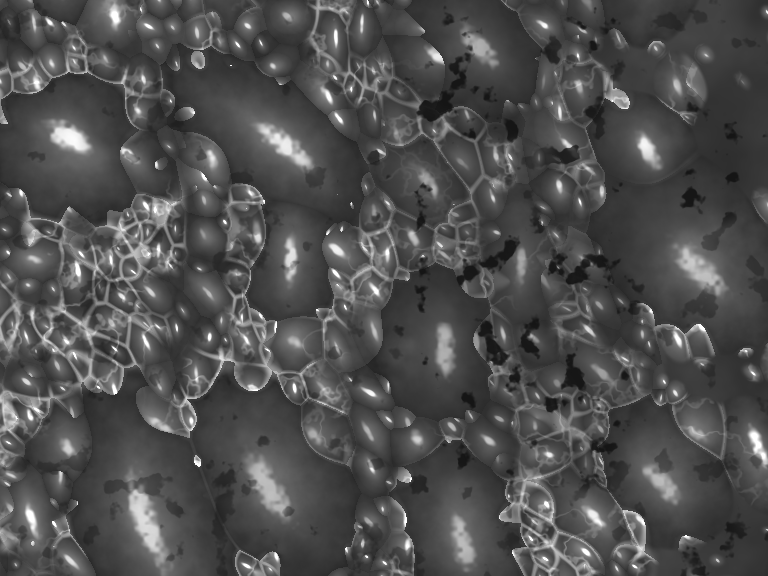
Give the GLSL for this texture, as a Shadertoy shader.

```glsl
// Packed glossy grey blobs of many sizes, with bright seams, speckled glints and dark stains.

vec4 hash4(vec2 p) {
    vec4 q = fract(p.xyxy * vec4(.1031, .1030, .0973, .1099));
    q += dot(q, q.wzxy + 33.33);
    return fract((q.xxyz + q.yzzw) * q.zywx);
}

float noise(vec2 p) {
    vec2 i = floor(p), f = fract(p);
    f = f * f * (3. - 2. * f);
    return mix(mix(hash4(i).x, hash4(i + vec2(1, 0)).x, f.x),
               mix(hash4(i + vec2(0, 1)).x, hash4(i + vec2(1, 1)).x, f.x), f.y);
}

float fbm(vec2 p) {
    float sum = 0., amp = .5;
    for (int i = 0; i < 4; i++) {
        sum += amp * noise(p);
        p = mat2(1.6, 1.2, -1.2, 1.6) * p + 3.7;
        amp *= .5;
    }
    return sum / .94;
}

// Left border of the smooth, sparsely filled sheet on the right.
float sheetEdge(float y) {
    return 1.15 - .15 * smoothstep(.72, 1., y);
}

struct Blob {
    float dist;    // distance to the nearest blob, negative inside
    float gap;     // lead over the second nearest, zero on a seam
    float radius;  // short radius
    vec2 local;    // position along and across, 1 at the rim
    vec4 rnd;
};

// Weighted cells of slanted ellipses on four grids, from large to tiny.
Blob nearestBlob(vec2 p) {
    Blob best = Blob(9., 0., .1, vec2(1), vec4(0));
    float second = 9., size = .33;
    for (int layer = 0; layer < 4; layer++) {
        float share = layer == 0 ? .7 : layer == 1 ? .75 : layer == 2 ? .95 : .4;
        vec2 cell = floor(p / size);
        for (int j = -1; j <= 1; j++)
        for (int i = -1; i <= 1; i++) {
            vec2 id = cell + vec2(i, j) + float(layer) * 57.;
            vec4 a = hash4(id + 11.), b = hash4(id + 231.5);
            vec2 center = (cell + vec2(i, j) + .2 + .6 * a.xy) * size;
            bool onSheet = center.x > sheetEdge(center.y);
            if (a.w > (onSheet && layer > 0 ? .2 : share)) continue;

            float radius = size * mix(.25, .41, a.z);
            float angle = -1.05 + 1.2 * (b.y - .5);
            vec2 axis = vec2(cos(angle), sin(angle)), d = p - center;
            vec2 local = vec2(dot(d, axis) / mix(1., 2., b.x),
                              dot(d, vec2(-axis.y, axis.x))) / radius;
            float dist = (length(local) - 1.) * radius;
            if (dist < best.dist) {
                second = best.dist;
                best = Blob(dist, 0., radius, local, b);
            } else second = min(second, dist);
        }
        size *= .48;
    }
    best.gap = second - best.dist;
    return best;
}

void mainImage(out vec4 fragColor, in vec2 fragCoord) {
    vec2 p = fragCoord / iResolution.y;
    vec2 warp = vec2(noise(p * 9.), noise(p * 9. + 40.)) - .5;
    Blob blob = nearestBlob(p + .025 * warp);
    float k2 = dot(blob.local, blob.local);
    float small = smoothstep(.09, .025, blob.radius);
    float grain = fbm(p * 45.);

    // Domed body with a soft glow and a dark contact rim
    float tone = .195 + .045 * sqrt(max(0., 1. - k2)) + .15 * exp(-3.5 * k2);
    tone += small * (.02 + .09 * blob.rnd.z) + .07 * (grain - .5);
    tone -= .04 * exp(-blob.gap / .012);

    // Lighter gaps, thin seams and wet folds between the small blobs
    float patches = smoothstep(.3, .7, noise(p * 14.));
    tone += .16 * smoothstep(0., .015, blob.dist) * patches;
    tone += .33 * smoothstep(.008, .001, blob.gap) * patches * mix(.2, 1., small);
    float ridge = 1. - abs(2. * fbm(p * 22.) - 1.);
    tone += .2 * small * smoothstep(.88, 1., ridge) * patches;

    // Speckled glint stretched along the blob
    vec2 v = blob.local - .35 * (blob.rnd.zw - .5);
    float glint = exp(-dot(v * v, vec2(6, 22)));
    float speckle = .6 * noise(p * 110.) + .4 * noise(p * 50.);
    float gloss = mix(.35, 1., blob.rnd.w);
    tone += gloss * (.14 * glint + .6 * smoothstep(.4, 1., glint * (.5 + speckle)));

    // Smooth sheet on the right
    float sheet = smoothstep(-.012, .012, p.x - sheetEdge(p.y) + .04 * warp.x);
    tone = mix(tone, .15 + .15 * fbm(p * 9.), sheet * smoothstep(-.004, .004, blob.dist));

    // Dull stains with black specks
    float stain = smoothstep(.55, .7, fbm(p * 4. + 7.));
    tone = mix(tone, .17 + .4 * (tone - .17), .65 * stain);
    float specks = smoothstep(.65, .74, fbm(p * 26. + 90.));
    tone = mix(tone, .07, specks * (.35 + .55 * stain));

    fragColor = vec4(vec3(clamp(tone, 0., 1.)), 1.);
}
```
